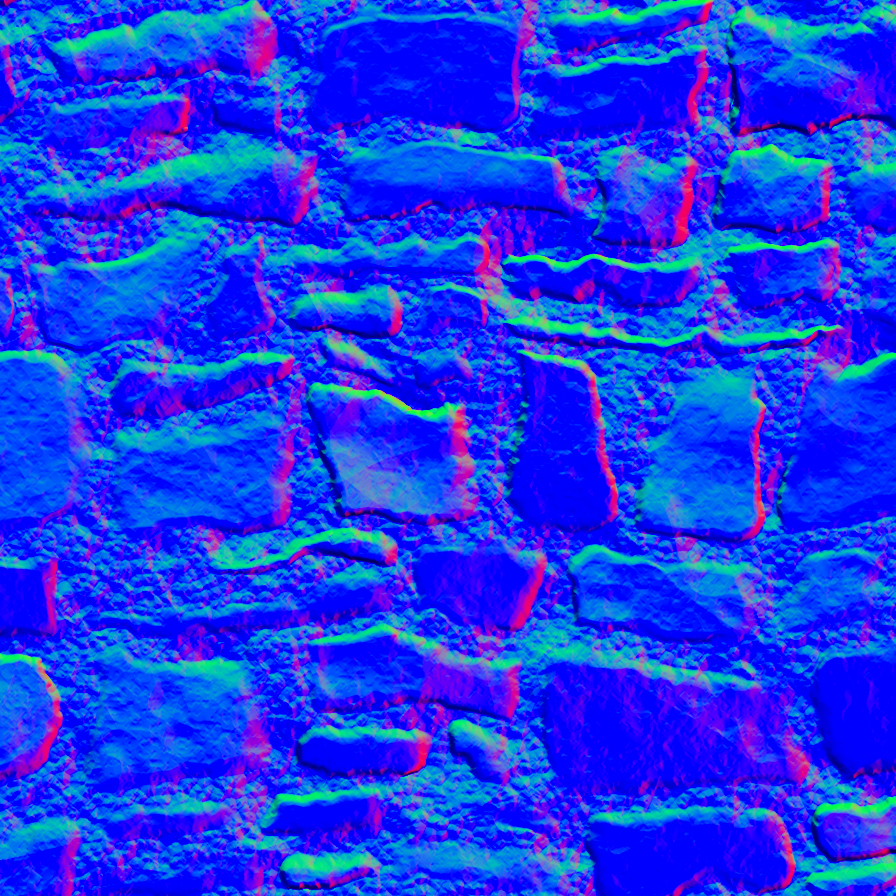
Give the GLSL for this texture map, as a Shadertoy shader.

```glsl
// Surface-direction map of a rough dry stone wall.
// Jittered courses are split into chipped, bevelled blocks set in gritty mortar;
// the slope of that relief becomes colour: right = red, up = green, facing = blue.

const vec2 LAYOUT = vec2(3.4, 6.8);  // stones per course, courses per canvas
const float STONE_HEIGHT = 0.020;
const float MORTAR_HEIGHT = 0.007;
const float GAP = 0.003;
const float SAMPLE_STEP = 0.0019;

float hash(vec2 p) {
    vec3 q = fract(p.xyx * 0.1031);
    q += dot(q, q.yzx + 33.33);
    return fract((q.x + q.y) * q.z);
}

float valueNoise(vec2 p) {
    vec2 i = floor(p), f = fract(p);
    f = f * f * (3.0 - 2.0 * f);
    vec2 x = vec2(1.0, 0.0);
    return mix(mix(hash(i), hash(i + x.xy), f.x),
               mix(hash(i + x.yx), hash(i + x.xx), f.x), f.y);
}

// Distance to the nearest scattered point
float cellular(vec2 p) {
    vec2 cell = floor(p);
    float nearest = 2.0;
    for (int y = -1; y <= 1; y++)
    for (int x = -1; x <= 1; x++) {
        vec2 c = cell + vec2(x, y);
        nearest = min(nearest, distance(p, c + vec2(hash(c), hash(c + 71.0))));
    }
    return nearest;
}

// Layers of grain and sharp ridges, slightly gentler at finer scales
float rockGrain(vec2 p, float frequency, int layers) {
    mat2 turn = mat2(0.8, 0.6, -0.6, 0.8);
    float sum = 0.0, size = 1.0 / frequency;
    for (int i = 0; i < layers; i++) {
        p = turn * p + 3.7;
        float n = 2.0 * valueNoise(p * frequency) - 1.0;
        sum += (0.25 - 0.7 * abs(n) + 0.7 * n) * size;
        frequency *= 2.0;
        size *= 0.47;
    }
    return sum;
}

float border(float i, float seed) {
    return i + 0.6 * (hash(vec2(i, seed)) - 0.5);
}

// Jittered unit interval that holds x
vec2 span(float x, float seed) {
    float i = floor(x);
    if (x < border(i, seed)) i -= 1.0;
    else if (x >= border(i + 1.0, seed)) i += 1.0;
    return vec2(border(i, seed), border(i + 1.0, seed));
}

// Cuts an interval in two with the given chance
vec2 split(vec2 s, float x, float chance, vec2 seed) {
    if (hash(seed) > chance) return s;
    float cut = mix(s.x, s.y, mix(0.3, 0.7, hash(seed + 19.0)));
    return x < cut ? vec2(s.x, cut) : vec2(cut, s.y);
}

float smoothMin(float a, float b, float k) {
    float h = max(k - abs(a - b), 0.0) / k;
    return min(a, b) - h * h * k * 0.25;
}

// Rise of a chipped block, 0 at its rim and 1 on its face
float blockRise(vec2 q, vec2 e, vec2 id, float wear) {
    vec4 rnd = vec4(hash(id + 1.0), hash(id + 2.0), hash(id + 3.0), hash(id + 4.0));
    vec4 lean = (rnd - 0.5) * vec4(0.5, 0.5, 0.2, 0.2);
    // Sides in order: right, left, top, bottom
    vec4 d = vec4(e.x - q.x, e.x + q.x, e.y - q.y, e.y + q.y)
           + lean * q.yyxx - abs(lean) * e.yyxx - GAP;
    vec4 bevel = vec4(mix(0.010, 0.030, rnd.y * rnd.y), 0.014,
                      mix(0.010, 0.034, rnd.w * rnd.w), 0.012);
    d /= bevel * wear;
    float corner = (e.x + e.y) * mix(0.8, 0.96, rnd.x) - abs(q.x) - abs(q.y);
    float m = smoothMin(smoothMin(d.x, d.y, 0.6), smoothMin(d.z, d.w, 0.6), 0.6);
    m = clamp(smoothMin(m, corner / (0.020 * wear), 0.6), 0.0, 1.0);
    return m * (1.4 - 0.4 * m * m);
}

// Relief height in x, stone coverage in y, stone id in zw
vec4 relief(vec2 p) {
    // Waves bend the courses, grain frays the joints
    vec2 w = p + vec2(0.012 * sin(p.y * 11.0 + 2.0 * sin(p.x * 5.0)),
                      0.012 * sin(p.x * 9.0 + 1.0) + 0.004 * sin(p.x * 21.0 + p.y * 8.0));
    w += 0.2 * vec2(rockGrain(p + 4.0, 16.0, 4), rockGrain(p + 9.0, 16.0, 4));
    vec2 g = w * LAYOUT + 20.0;
    vec2 row = span(g.y, 5.0);
    float seed = floor(row.x * 57.0);
    g.x += 7.0 * hash(vec2(seed, 8.0));
    vec2 col = span(g.x, seed);
    vec2 key = vec2(floor(col.x * 57.0), seed);
    vec2 part = split(row, g.y, 0.42, key);
    float sideChance = part == row ? 0.22 : 0.5;
    col = split(col, g.x, sideChance, key + floor(part.x * 31.0));
    vec2 id = floor(vec2(col.x, part.x) * 57.0);

    vec2 middle = vec2(col.x + col.y, part.x + part.y) * 0.5;
    vec2 halfSize = vec2(col.y - col.x, part.y - part.x) * 0.5 / LAYOUT;
    float wear = mix(0.5, 2.2, mix(valueNoise(p * 15.0), valueNoise(p * 48.0), 0.25));
    float rise = blockRise((g - middle) / LAYOUT, halfSize, id, wear);

    float stone = smoothstep(0.15, 0.8, rise);
    float lumps = 0.03 * pow(hash(id + 8.0), 2.0) * valueNoise(p * vec2(11.0, 19.0));
    float rough = mix(0.23, mix(0.07, 0.16, hash(id + 6.0)), stone);
    float mortar = MORTAR_HEIGHT - 0.004 * cellular(p * 80.0);
    float tall = STONE_HEIGHT * mix(0.6, 1.1, hash(id + 7.0));
    float height = smoothMin(-rise * tall, -mortar, 0.003);
    return vec4(-height + stone * lumps + rough * rockGrain(p, 8.0, 6), stone, id);
}

void mainImage(out vec4 fragColor, in vec2 fragCoord) {
    vec2 p = fragCoord / iResolution.y;
    vec2 s = vec2(SAMPLE_STEP, 0.0);
    vec4 here = relief(p);
    vec2 slope = (here.x - vec2(relief(p + s.xy).x, relief(p + s.yx).x)) / SAMPLE_STEP;

    // Each stone leans its own way; mortar leans upward
    vec2 stoneTilt = mix(vec2(-0.20, -0.32), vec2(0.12, 0.36),
                         vec2(hash(here.zw + 11.0), hash(here.zw + 12.0)));
    slope += mix(vec2(-0.05, 0.22), stoneTilt, here.y);
    slope = max(slope, slope * 0.5);   // sides facing away darken less
    slope /= 1.0 + 0.12 * length(slope);

    vec3 normal = normalize(vec3(slope, 1.0));
    fragColor = vec4(clamp(normal * 1.04, 0.0, 1.0), 1.0);
}
```
